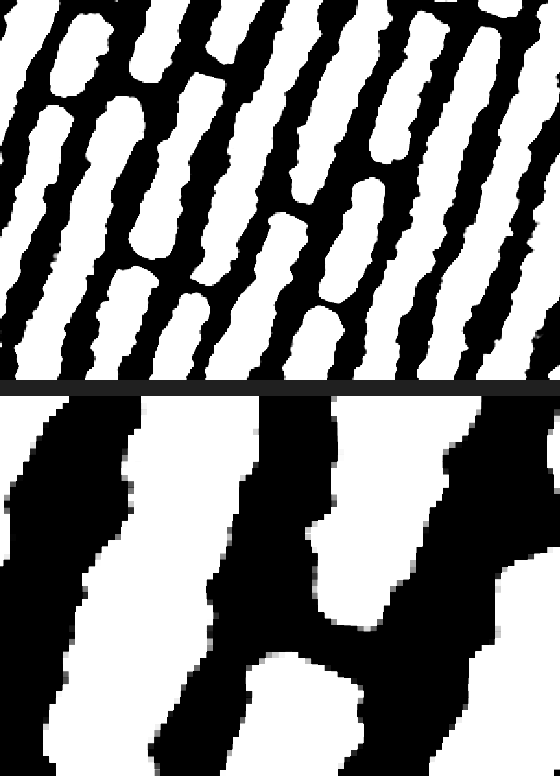
Top: the whole. Bottom: its middle third, enlarged.
Give the GLSL for this pattern, as a Shadertoy shader.

```glsl
// Slanted black and white stripes with ragged stepped edges and rounded bridged gaps.

// Lengths are in canvas heights.
const vec3  INK = vec3(0.0);
const vec3  PAPER = vec3(1.0);
const float TILT = 0.345;             // lean from the vertical, radians
const float PERIOD = 0.166;           // spacing across the stripes
const float HALF_WIDTH = 0.0485;      // half width of a white stripe
const float WIDTH_VARIATION = 0.022;
const float MEANDER = 0.035;
const float COARSE_RAGGED = 0.026;
const float FINE_RAGGED = 0.012;
const float GAP_SPACING = 0.5;        // length of stripe that may hold one gap
const float GAP_CHANCE = 0.46;
const vec2  GAP_HALF = vec2(0.011, 0.028);
const float END_RADIUS = 0.042;
const float CELLS = 174.0;            // edge steps per canvas height
const float SOFTNESS = 0.0014;

vec2 hash2(vec2 p) {
    vec3 q = fract(vec3(p.xyx) * vec3(0.1031, 0.1030, 0.0973));
    q += dot(q, q.yzx + 33.33);
    return fract((q.xx + q.yz) * q.zy);
}

float cornerGradient(vec2 cell, vec2 corner, vec2 f) {
    float angle = 6.2832 * hash2(cell + corner).x;
    return dot(vec2(cos(angle), sin(angle)), f - corner);
}

// Gradient noise, roughly -0.7 to 0.7
float gradientNoise(vec2 p) {
    vec2 i = floor(p), f = fract(p);
    vec2 w = f * f * f * (f * (f * 6.0 - 15.0) + 10.0);
    float low = mix(cornerGradient(i, vec2(0, 0), f), cornerGradient(i, vec2(1, 0), f), w.x);
    float high = mix(cornerGradient(i, vec2(0, 1), f), cornerGradient(i, vec2(1, 1), f), w.x);
    return mix(low, high, w.y);
}

// Intersection of two inside distances with a round corner
float roundIntersect(float a, float b, float r) {
    return min(max(min(a, b), r), r - length(max(r - vec2(a, b), 0.0)));
}

// Positive inside the white stripes
float stripeField(vec2 p) {
    // Stripe frame: x across, y along
    vec2 s = vec2(p.x * cos(TILT) - p.y * sin(TILT),
                  p.x * sin(TILT) + p.y * cos(TILT));
    s.x += MEANDER * gradientNoise(p * 2.6 + 11.0);
    float stripe = floor(s.x / PERIOD);
    float across = abs(s.x - (stripe + 0.5) * PERIOD);
    float halfWidth = HALF_WIDTH + WIDTH_VARIATION * gradientNoise(p * 5.0 + 37.0);

    // Occasional gap along each stripe
    float along = s.y / GAP_SPACING + hash2(vec2(stripe + 50.0, 7.0)).x;
    vec2 id = vec2(stripe, floor(along)) + 80.0;
    vec2 place = hash2(id), kind = hash2(id + 130.0);
    float gapHalf = mix(GAP_HALF.x, GAP_HALF.y, kind.y * kind.y);
    float toGap = abs(fract(along) - mix(0.2, 0.8, place.x)) * GAP_SPACING - gapHalf;
    if (kind.x > GAP_CHANCE) toGap = GAP_SPACING;

    // Ragged outline
    float ragged = COARSE_RAGGED * gradientNoise(p * 17.0 + 5.0)
                 + FINE_RAGGED * gradientNoise(p * 43.0 + 71.0);
    return roundIntersect(halfWidth - across + ragged, toGap + 0.3 * ragged, END_RADIUS);
}

void mainImage(out vec4 fragColor, in vec2 fragCoord) {
    // Snap to cell centres, blending over one pixel at cell borders
    vec2 grid = fragCoord / iResolution.y * CELLS;
    vec2 border = floor(grid + 0.5);
    float pixel = CELLS / iResolution.y;
    vec2 p = (border + clamp((grid - border) / pixel, -0.5, 0.5)) / CELLS;

    float soft = max(SOFTNESS, 0.5 / iResolution.y);
    float white = smoothstep(-soft, soft, stripeField(p));
    fragColor = vec4(mix(INK, PAPER, white), 1.0);
}
```
